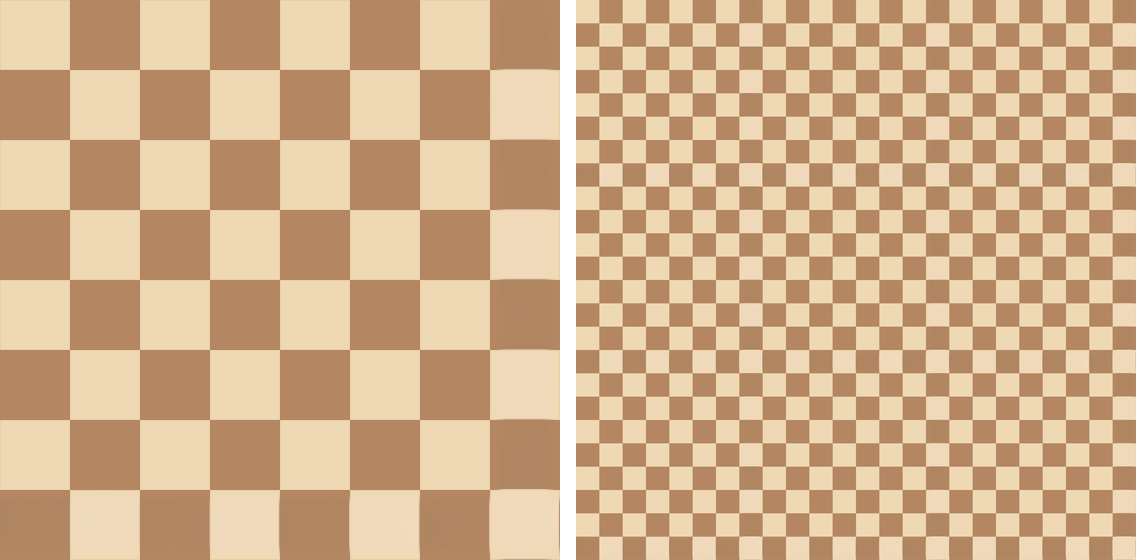
Left, the tile; right, the same tile 3 across and 3 down.
This pattern is drawn by a WebGL 1 fragment shader. Its source:

```glsl
precision highp float;

uniform vec2 u_resolution;

const float SQUARES = 8.0;            // squares across and down
const float RIM_WIDTH = 1.0 / 512.0;  // darker rim of a light square, canvas units
const float BOW = 0.014;              // sag of worn edges, in squares
const float MOTTLE_SCALE = 2.0;       // noise cells per square, whole number
const vec3 DARK = vec3(0.706, 0.530, 0.386);
const vec3 LIGHT = vec3(0.939, 0.851, 0.708);
const vec3 RIM = vec3(0.910, 0.810, 0.670);
const vec3 DARK_WEAR = vec3(-0.020, -0.006, -0.006);
const vec3 LIGHT_WEAR = vec3(0.004, 0.002, 0.028);

float hash(vec2 p) {
  vec3 q = fract(p.xyx * 0.1031);
  q += dot(q, q.yzx + 33.33);
  return fract((q.x + q.y) * q.z);
}

// Value noise that wraps after a whole number of cells
float wrappedNoise(vec2 p, float period) {
  vec2 cell = floor(p);
  vec2 f = fract(p);
  f = f * f * (3.0 - 2.0 * f);
  vec2 a = mod(cell, period);
  vec2 b = mod(cell + 1.0, period);
  return mix(mix(hash(a), hash(vec2(b.x, a.y)), f.x),
             mix(hash(vec2(a.x, b.y)), hash(b), f.x), f.y);
}

// Rises from zero and returns to zero across one square
float band(float t) {
  t = clamp(t, 0.0, 1.0);
  return smoothstep(0.0, 0.25, t) * (1.0 - smoothstep(0.75, 1.0, t));
}

// Distance to the nearest square edge: positive in light, negative in dark
float checkerDistance(vec2 p) {
  vec2 toEdge = 0.5 - abs(fract(p) - 0.5);
  vec2 cell = floor(p);
  float parity = mod(cell.x + cell.y, 2.0);
  return (2.0 * parity - 1.0) * min(toEdge.x, toEdge.y) / SQUARES;
}

void main() {
  vec2 p = gl_FragCoord.xy / u_resolution * SQUARES;
  float pixel = 1.0 / min(u_resolution.x, u_resolution.y);

  // Wear runs along the last column and the bottom row
  float columnWear = band(p.x - (SQUARES - 1.0));
  float rowWear = band(p.y);
  float wear = max(columnWear, rowWear);

  // Each worn edge bows by its own amount
  vec2 line = mod(floor(p + 0.5), SQUARES);
  vec2 bow = BOW * vec2(rowWear * hash(vec2(line.x, 3.0)),
                        -columnWear * hash(vec2(line.y, 7.0)));
  float d = checkerDistance(p + bow);

  // Faint mottling inside the worn squares
  float mottle = wrappedNoise(p * MOTTLE_SCALE, SQUARES * MOTTLE_SCALE);
  float tint = wear * mix(0.4, 1.2, mottle);
  vec3 dark = DARK + DARK_WEAR * tint;
  vec3 light = LIGHT + LIGHT_WEAR * tint;

  // Rim, then the smoothed edge between the two shades
  light = mix(RIM, light, smoothstep(-0.5 * pixel, 0.5 * pixel, d - RIM_WIDTH));
  vec3 color = mix(dark, light, smoothstep(-0.5 * pixel, 0.5 * pixel, d));

  gl_FragColor = vec4(color, 1.0);
}
```
